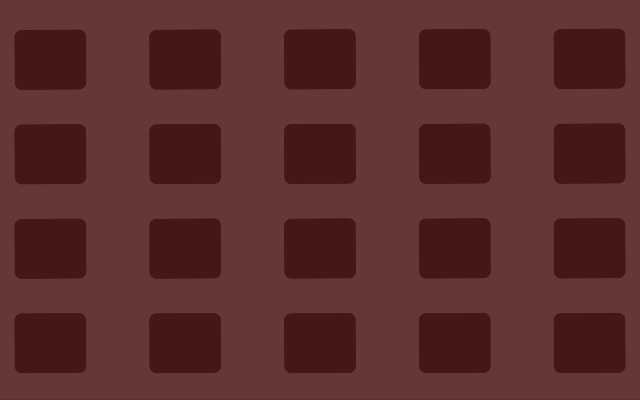
Write a Shadertoy shader that draws this pattern.

```glsl
const vec3 GROUND = vec3(0.404, 0.214, 0.214);
const vec3 TILE = vec3(0.280, 0.092, 0.090);

const vec2 PITCH = vec2(0.337, 0.2365);
const vec2 HALF_SIZE = vec2(0.0896, 0.0750);
const float CORNER_RADIUS = 0.018;
const float TILT = 0.006;
const float ROW_RISE = 0.002;
const float EDGE_WIDTH = 0.003;

mat2 rotation(float angle) {
    float c = cos(angle), s = sin(angle);
    return mat2(c, -s, s, c);
}

float roundedBox(vec2 p, vec2 halfSize, float radius) {
    vec2 d = abs(p) - halfSize + radius;
    return length(max(d, 0.0)) + min(max(d.x, d.y), 0.0) - radius;
}

// Coverage of a shape from its signed distance
float coverage(float dist, float pixel) {
    return 1.0 - smoothstep(-0.5 * pixel, 0.5 * pixel, dist);
}

// Cell-centred coordinates of a grid with a cell centred on the origin
vec2 repeatCell(vec2 p, vec2 pitch) {
    return (fract(p / pitch + 0.5) - 0.5) * pitch;
}

void mainImage(out vec4 fragColor, in vec2 fragCoord) {
    float pixel = 1.0 / iResolution.y;
    vec2 uv = fragCoord * pixel;
    vec2 middle = vec2(0.5 * iResolution.x * pixel, 0.497);

    // Five columns and four rows; upper rows climb slightly to the right
    vec2 p = uv - middle;
    p.y -= ROW_RISE * uv.y * p.x;
    vec2 cell = repeatCell(p - vec2(0.0, 0.5 * PITCH.y), PITCH);

    // Slightly tilted tile
    float tile = roundedBox(rotation(TILT) * cell, HALF_SIZE, CORNER_RADIUS);
    vec3 color = mix(GROUND, TILE, coverage(tile, pixel));

    // Faint shade along the lower border
    color = mix(color, TILE, 0.3 * coverage(uv.y - EDGE_WIDTH, pixel));

    fragColor = vec4(color, 1.0);
}
```
